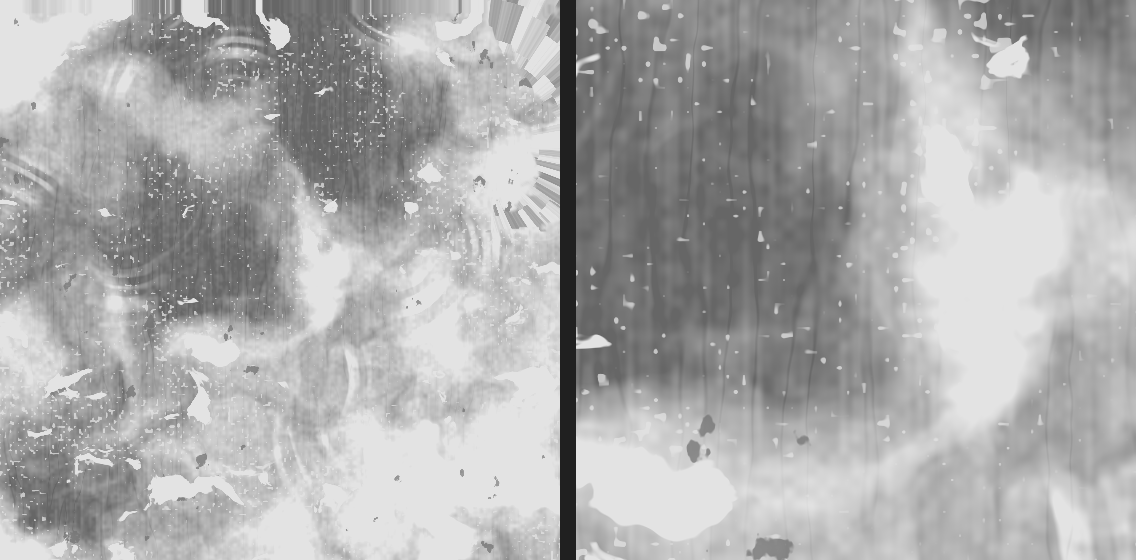
Left, the full canvas; right, a detail of the centre.
Write a Shadertoy shader that draws this texture map.

```glsl
#define PALE 0.89          // worn paint
#define DARK 0.45          // bare wood
#define MID_TONE 0.69
#define CONTRAST 0.165
#define CLOUD_SCALE 5.0
#define GRAIN_DEPTH 0.11
#define DUST_SCALE 210.0
#define SWIPES 13
#define SMEAR_Y 0.978      // start of the smeared top band
#define FAN_X 0.875        // left side of the faceted corner

const float TAU = 6.2832;

float hash(vec2 p) {
    vec3 q = fract(p.xyx * 0.1031);
    q += dot(q, q.yzx + 33.33);
    return fract((q.x + q.y) * q.z);
}

float noise(vec2 p) {
    vec2 i = floor(p), f = fract(p);
    f = f * f * (3.0 - 2.0 * f);
    return mix(mix(hash(i), hash(i + vec2(1, 0)), f.x),
               mix(hash(i + vec2(0, 1)), hash(i + vec2(1, 1)), f.x), f.y);
}

float fbm(vec2 p) {
    float sum = 0.0, amp = 0.516;
    for (int i = 0; i < 5; i++) {
        sum += amp * noise(p);
        p = mat2(1.6, 1.2, -1.2, 1.6) * p + 11.7;
        amp *= 0.5;
    }
    return sum;
}

// Random plateaus with narrow blended borders
float plateaus(float x, float row) {
    float i = floor(x);
    return mix(hash(vec2(i, row)), hash(vec2(i + 1.0, row)), smoothstep(0.92, 1.0, x - i));
}

// Patches of curved parallel streaks, as left by a wiping hand
float swipes(vec2 p) {
    float sum = 0.0;
    for (int i = 0; i < SWIPES; i++) {
        float k = float(i);
        vec2 pos = vec2(hash(vec2(k, 3.0)), hash(vec2(k, 8.0)));
        float turn = TAU * hash(vec2(k, 21.0));
        vec2 dir = vec2(cos(turn), sin(turn));
        vec2 d = p - pos;
        vec2 local = vec2(dot(d, dir), dot(d, vec2(-dir.y, dir.x)));
        float radius = length(d + dir * 0.16);
        float streak = noise(vec2(radius * 95.0, local.y * 9.0 + k * 7.0));
        float patchMask = exp(-dot(local, local) * 330.0);
        sum += patchMask * smoothstep(0.42, 0.85, streak);
    }
    return sum;
}

// Vertical wood fibres: fine streaks and thin wavering lines
float woodGrain(vec2 p) {
    float bend = fbm(p * vec2(7.0, 4.0));
    float fine = noise(vec2(p.x * 260.0, p.y * 14.0)) - 0.5;
    float vein = noise(vec2(p.x * 75.0 + bend * 5.0, p.y * 5.0));
    return fine * 0.7 - 0.5 * smoothstep(0.07, 0.0, abs(vein - 0.5));
}

float wornSurface(vec2 p) {
    // Broad clouds of wear, paler towards the borders
    vec2 warp = vec2(fbm(p * 6.0 + 3.0), fbm(p * 6.0 + 17.0)) - 0.5;
    float cloud = (fbm(p * CLOUD_SCALE + warp * 1.6 + 5.3) - 0.5) / 0.125;
    cloud += 0.38 * cos(TAU * p.x) + 0.25 * cos(TAU * (p.y - 0.02));
    float tone = MID_TONE + CONTRAST * cloud;
    tone = max(tone, mix(DARK, tone, 0.15));

    // Grain fades out beneath the paint
    float bare = 1.0 - smoothstep(0.5, 0.88, tone);
    tone += GRAIN_DEPTH * woodGrain(p) * (0.3 + 0.7 * bare);
    tone += 0.07 * (noise(p * 150.0) - 0.5);

    tone += 0.26 * swipes(p + warp * 0.03);

    // Pale dust gathers in drifts
    float drift = smoothstep(0.38, 0.68, fbm(p * 9.0 + 40.0));
    float limit = mix(0.93, 0.74, drift);
    float dust = smoothstep(limit, limit + 0.1, noise(p * DUST_SCALE));
    tone = mix(tone, PALE, dust * 0.75);

    // Small dark chips
    float chip = fbm(p * vec2(34.0, 27.0) + 71.0) + 0.2 * (noise(p * 8.0 + 9.0) - 0.5);
    tone = mix(tone, DARK, 0.75 * smoothstep(0.79, 0.82, chip));

    // Crisp pale flakes in clusters
    float cluster = noise(p * 5.0 + 31.0) - 0.5;
    float flake = fbm(p * vec2(15.0, 19.0) + warp * 3.0 + 53.0) + 0.25 * cluster;
    tone = mix(tone, PALE, smoothstep(0.72, 0.74, flake));

    return clamp(tone, 0.4, PALE);
}

void mainImage(out vec4 fragColor, in vec2 fragCoord) {
    vec2 uv = fragCoord / iResolution.xy;
    float tone = wornSurface(vec2(uv.x, min(uv.y, SMEAR_Y)));

    // Fan of flat facets in the upper right corner
    vec2 q = uv - vec2(FAN_X - 0.03, 0.74);
    float angle = atan(q.y, q.x);
    float ring = floor(length(q) * 14.0 + 0.7 * plateaus(angle * 5.0, 2.0));
    float facet = mix(0.58, 0.93, plateaus(angle * 13.0 + ring * 0.37, ring));
    facet += 0.06 * (noise(vec2(angle * 90.0, ring)) - 0.5);
    float bulge = 0.075 * exp(-pow((uv.y - 0.83) / 0.07, 2.0));
    float border = FAN_X + bulge + 0.02 * (plateaus(uv.y * 22.0, 5.0) - 0.5);
    float low = 0.56 + 0.05 * plateaus(uv.x * 28.0, 9.0);
    float fan = smoothstep(border, border + 0.003, uv.x) * smoothstep(low, low + 0.003, uv.y);
    fan *= 1.0 - smoothstep(0.56, 0.62, fbm(uv * 9.0 + 80.0));
    tone = mix(tone, min(facet, PALE), fan);

    fragColor = vec4(vec3(tone), 1.0);
}
```
